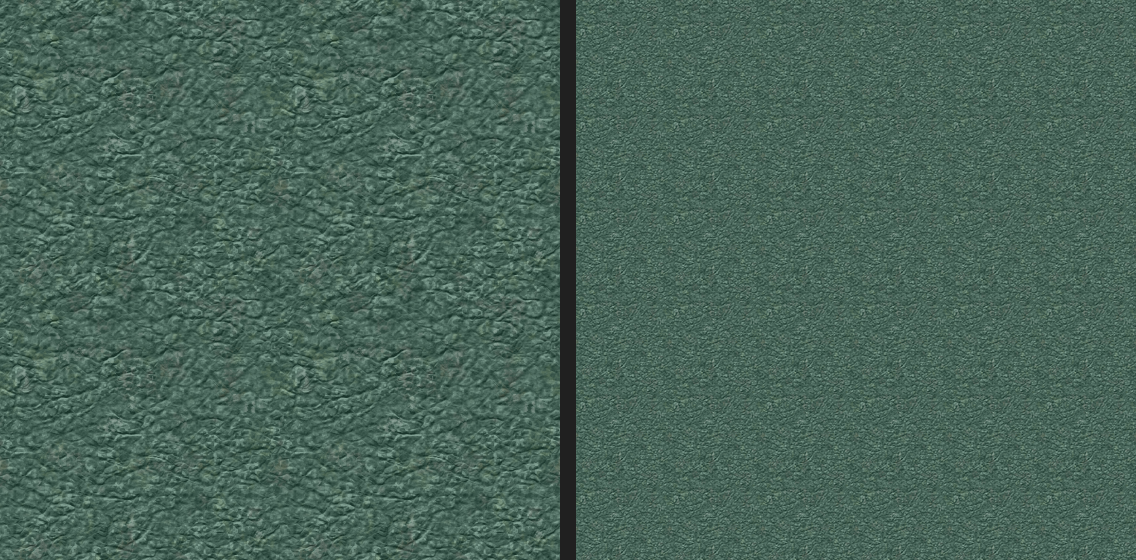
Left: one tile. Right: repeated 3 by 3.
Write a WebGL 2 fragment shader that draws this texture.

```glsl
#version 300 es
precision highp float;
// Green wrinkled leather: crumbly pebbled grain, shallow creases and faint scuffs, tiled two by two.

#define REPEATS 2.0
#define PEBBLES vec2(17.0, 22.0)
#define FOLDS vec2(7.0, 13.0)
#define WARP 0.034
#define LIGHT_STEP vec2(-0.0012, 0.0042)
#define RELIEF 1.4
#define GRAIN 0.75
#define CRUMBS 0.5
#define STAIN 0.6
#define SCUFF 0.5

uniform vec2 u_resolution;
out vec4 outColor;

const vec3 SHADOW = vec3(0.14, 0.25, 0.21);
const vec3 LEATHER = vec3(0.285, 0.40, 0.355);
const vec3 LIGHT = vec3(0.44, 0.56, 0.51);
const vec3 PALE = vec3(0.56, 0.62, 0.59);
const vec3 OLIVE = vec3(0.04, 0.025, -0.03);
const vec3 UMBER = vec3(0.05, -0.02, -0.005);

// Integer hash: two values in 0..1 per cell, wrapping after n cells
vec2 hash2(vec2 cell, vec2 n, float seed) {
    uvec3 v = uvec3(floor(mod(cell + 0.5, n)), seed) * 1664525u + 1013904223u;
    v.x += v.y * v.z; v.y += v.z * v.x; v.z += v.x * v.y;
    v ^= v >> 16u;
    v.x += v.y * v.z; v.y += v.z * v.x; v.z += v.x * v.y;
    return vec2(v.yz >> 8u) / 16777216.0;
}

// Value noise with n cells per tile
float noise(vec2 p, vec2 n, float seed) {
    p *= n;
    vec2 cell = floor(p), f = fract(p);
    f = f * f * (3.0 - 2.0 * f);
    float a = hash2(cell, n, seed).x;
    float b = hash2(cell + vec2(1, 0), n, seed).x;
    float c = hash2(cell + vec2(0, 1), n, seed).x;
    float d = hash2(cell + vec2(1, 1), n, seed).x;
    return mix(mix(a, b, f.x), mix(c, d, f.x), f.y);
}

float fbm(vec2 p, vec2 n, float seed) {
    float sum = 0.0, weight = 0.5;
    for (int i = 0; i < 3; i++) {
        sum += weight * noise(p, n, seed + float(i));
        weight *= 0.5;
        n *= 2.0;
    }
    return sum / 0.875;
}

// Rounded cells: 0 in the cracks, rising to 1 on the pebbles
float pebbles(vec2 p, vec2 n, float seed) {
    p *= n;
    vec2 cell = floor(p), f = fract(p);
    float nearest = 9.0, second = 9.0;
    for (int y = -1; y <= 1; y++)
    for (int x = -1; x <= 1; x++) {
        vec2 o = vec2(x, y);
        float d = length(o + hash2(cell + o, n, seed) - f);
        second = min(second, max(nearest, d));
        nearest = min(nearest, d);
    }
    return smoothstep(0.0, 0.45, second - nearest);
}

// Crease along a noise contour, climbing a whole number of rows per tile
float crease(vec2 p, vec2 n, float rows, float seed) {
    float v = noise(p + vec2(0.0, rows * p.x / n.y), n, seed);
    return 1.0 - smoothstep(0.0, 0.13, abs(v - 0.5));
}

// Rough, crumbly areas against smoother hide
float roughness(vec2 p) {
    return smoothstep(0.25, 0.7, fbm(p, vec2(10.0, 9.0), 40.0));
}

// Height in x, pebble mask in y
vec2 surface(vec2 p, float rough) {
    vec2 bend = vec2(fbm(p, vec2(16.0), 1.0), fbm(p, vec2(16.0), 5.0)) - 0.5;
    vec2 q = p + WARP * bend;
    float mound = pebbles(q, PEBBLES, 9.0);
    float depth = smoothstep(0.2, 0.8, noise(p, vec2(10.0), 12.0));
    float folds = 0.5 * depth * crease(q, FOLDS, -5.0, 14.0);
    folds += 0.45 * (1.0 - depth) * crease(q, FOLDS + vec2(2.0, 4.0), 4.0, 15.0);
    folds += 0.16 * depth * crease(q, FOLDS.yx, -4.0, 16.0);
    float h = mix(0.28, 0.38, rough) * mound - folds;
    h += 0.2 * pebbles(q, PEBBLES * 2.0, 10.0) * (0.6 + 0.6 * rough);
    h += 0.75 * (0.6 + 0.5 * rough) * fbm(p, vec2(46.0, 54.0), 20.0);
    return vec2(h, mound * (1.0 - 1.6 * folds));
}

void main() {
    vec2 p = fract(gl_FragCoord.xy / u_resolution * REPEATS);
    float rough = roughness(p);

    // Relief lit from above
    vec2 relief = surface(p, rough);
    float slope = relief.x - surface(p + LIGHT_STEP, rough).x;
    float tone = 0.46 + RELIEF * slope + 0.16 * (relief.y - 0.4);

    // Fine grain everywhere, lighter crumbs on the raised pebbles
    float grain = fbm(p, vec2(74.0, 82.0), 24.0) - 0.5;
    float crumb = smoothstep(0.45, 0.75, noise(p, vec2(104.0, 112.0), 27.0));
    tone += GRAIN * grain;
    tone += CRUMBS * (crumb - 0.2) * smoothstep(0.2, 0.8, relief.y) * (0.5 + 0.5 * rough);
    tone = clamp(tone, -0.15, 1.2);
    vec3 color = tone < 0.5 ? mix(SHADOW, LEATHER, tone * 2.0)
                            : mix(LEATHER, LIGHT, tone * 2.0 - 1.0);

    // Faint olive and umber stains, broken up by the grain
    float speckle = smoothstep(-0.2, 0.2, grain);
    color += STAIN * OLIVE * speckle * smoothstep(0.55, 0.8, fbm(p, vec2(19.0, 15.0), 28.0));
    color += STAIN * UMBER * speckle * smoothstep(0.6, 0.78, fbm(p, vec2(11.0, 12.0), 32.0));

    // Pale scuffs on raised spots, and a few tiny flecks
    float scuff = smoothstep(0.7, 0.84, fbm(p, vec2(14.0, 11.0), 36.0));
    color = mix(color, PALE, SCUFF * scuff * smoothstep(-0.05, 0.2, grain));
    float fleck = smoothstep(0.975, 0.995, noise(p, vec2(90.0), 50.0));
    color = mix(color, PALE, 0.45 * fleck * rough);

    outColor = vec4(clamp(color, 0.0, 1.0), 1.0);
}
```
